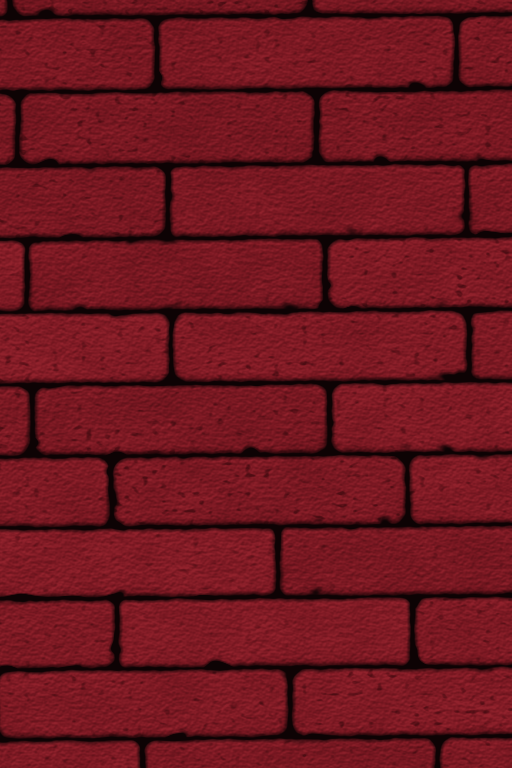
Write a WebGL 2 fragment shader that draws this texture.

```glsl
#version 300 es
precision highp float;
uniform vec2 u_resolution;
out vec4 fragColor;

// Lengths are in canvas heights, measured from the top left corner.
const vec3 JOINT = vec3(0.050, 0.012, 0.016);
const vec3 DARK  = vec3(0.395, 0.073, 0.105);
const vec3 BASE  = vec3(0.472, 0.092, 0.130);
const vec3 LIGHT = vec3(0.545, 0.122, 0.162);

const float FIRST_JOINT = 0.0234;    // height of the first bed joint
const float ROW_PITCH   = 0.0971;    // spacing of the upper rows
const float ROW_SHRINK  = 0.00031;   // rows get thinner going down
const float TILT        = 0.0075;    // bed joints rise to the right
const float BRICK_PITCH = 0.3905;
const float PITCH_SHRINK = 0.0006;
const vec2  HALF_GAP    = vec2(0.0031, 0.0023);
const float CORNER      = 0.0150;
const float EDGE_WOBBLE = 0.0022;
const float CHIP_DEPTH  = 0.0075;
const float GRAIN       = 1.50;
const float PITTING     = 1.50;

// Left head joint of each row, top to bottom
const float ROW_START[12] = float[12](
    0.013, 0.204, 0.023, 0.219, 0.035, 0.223,
    0.042, 0.145, 0.362, 0.152, 0.378, 0.186);

float hash(vec2 p) {
    vec3 q = fract(p.xyx * vec3(0.1031, 0.1030, 0.0973));
    q += dot(q, q.yzx + 33.33);
    return fract((q.x + q.y) * q.z);
}

vec2 gradient(vec2 cell) {
    float angle = 6.28318 * hash(cell);
    return vec2(cos(angle), sin(angle));
}

// Gradient noise, roughly -0.7 to 0.7
float noise(vec2 p) {
    vec2 i = floor(p), f = p - i;
    vec2 w = f * f * f * (f * (f * 6.0 - 15.0) + 10.0);
    vec2 e = vec2(0.0, 1.0);
    float a = dot(gradient(i), f);
    float b = dot(gradient(i + e.yx), f - e.yx);
    float c = dot(gradient(i + e.xy), f - e.xy);
    float d = dot(gradient(i + e.yy), f - e.yy);
    return mix(mix(a, b, w.x), mix(c, d, w.x), w.y);
}

float fbm(vec2 p) {
    float sum = 0.0, amp = 1.0;
    for (int i = 0; i < 3; i++) {
        sum += amp * noise(p);
        p = p * 2.03 + 17.3;
        amp *= 0.55;
    }
    return sum;
}

float roundedBox(vec2 p, vec2 halfSize, float radius) {
    vec2 q = abs(p) - halfSize + radius;
    return length(max(q, 0.0)) + min(max(q.x, q.y), 0.0) - radius;
}

// Height of the coarse brick face
float relief(vec2 p) {
    return noise(p * vec2(125.0, 175.0)) + 0.65 * noise(p * vec2(230.0, 290.0) + 40.0);
}

void main() {
    vec2 p = gl_FragCoord.xy / u_resolution.y;
    p.y = 1.0 - p.y;

    // Row: invert the quadratic that spaces the bed joints
    float drop = p.y + TILT * p.x - FIRST_JOINT;
    float rowPos = (ROW_PITCH - sqrt(ROW_PITCH * ROW_PITCH - 4.0 * ROW_SHRINK * drop))
                 / (2.0 * ROW_SHRINK);
    float row = floor(rowPos) + 1.0;
    float rowHeight = ROW_PITCH - 2.0 * ROW_SHRINK * rowPos;

    // Brick within the row
    float pitch = BRICK_PITCH - PITCH_SHRINK * row;
    float along = (p.x - ROW_START[clamp(int(row), 0, 11)]) / pitch;
    vec2 id = vec2(floor(along) + 20.0, row + 20.0);
    vec2 local = (vec2(along, rowPos) - floor(vec2(along, rowPos)) - 0.5) * vec2(pitch, rowHeight);
    vec2 halfSize = 0.5 * vec2(pitch, rowHeight) - HALF_GAP;
    float seed = hash(id), wear = hash(id + 51.7);
    vec2 q = p + id * 3.7;

    // Worn outline, chipped mostly along the lower edge
    float lower = local.y / halfSize.y;
    float chip = smoothstep(0.22, 0.55, noise(q * vec2(23.0, 38.0)));
    float d = roundedBox(local, halfSize, CORNER * (0.65 + 0.6 * wear));
    d += EDGE_WOBBLE * (noise(q * 28.0) + 0.7 * noise(q * 85.0));
    d += CHIP_DEPTH * chip * (0.35 + 0.65 * smoothstep(-0.2, 0.8, lower));
    float inside = max(-d, 0.0);

    // Tone: grain lit from above, blotches, pits and a rounded rim
    float lit = relief(q) - relief(q - vec2(0.0007, 0.0019));
    float blotch = fbm(q * vec2(14.0, 20.0));
    float pit = smoothstep(0.24, 0.58, noise(q * vec2(82.0, 130.0) + 9.0) + 0.22 * blotch);
    float rim = 1.0 - smoothstep(0.001, 0.012, inside);
    float tone = 0.22 + GRAIN * lit + 0.55 * blotch + 0.5 * (seed - 0.5);
    tone -= PITTING * pit * (0.5 + wear);
    tone -= rim * (0.25 + 0.75 * lower);
    tone -= 0.30 * (1.0 - smoothstep(0.0, 0.30, p.y));
    tone = clamp(tone, -2.2, 1.35);

    vec3 face = tone < 0.0 ? mix(BASE, DARK, -tone) : mix(BASE, LIGHT, tone);
    face *= mix(0.50, 1.0, smoothstep(0.0, 0.0055, inside));

    // Set the brick into its shadowed joint
    float soft = max(0.0012, 0.75 / u_resolution.y);
    float body = 1.0 - smoothstep(-soft, soft, d);
    fragColor = vec4(mix(JOINT, face, body), 1.0);
}
```
